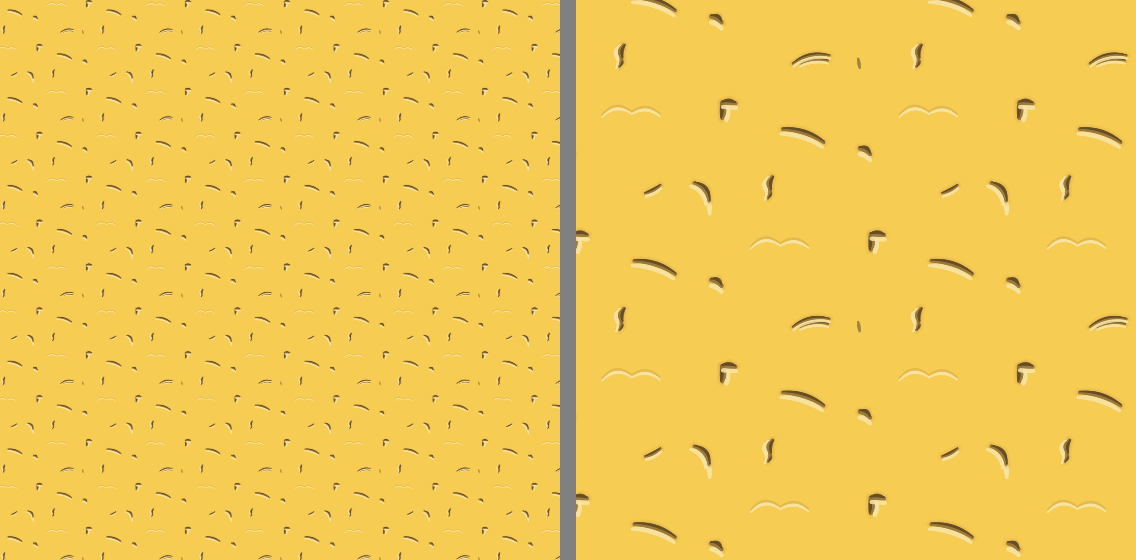
Left: the whole. Right: its middle third, enlarged.
This pattern is drawn by a Shadertoy shader. Its source:

```glsl
// Draws small embossed brown and cream flecks scattered in a half-drop repeat on warm yellow.

const float UNITS = 1143.0;              // drawing units across the canvas
const vec2 CELL = vec2(202.1, 179.2);    // one repeat, in drawing units
const vec2 ORIGIN = vec2(379.5);         // corner of the reference cell

const vec3 YELLOW = vec3(0.97, 0.80, 0.32);
const vec3 CREAM = vec3(0.97, 0.90, 0.66);
const vec3 TAN = vec3(0.82, 0.65, 0.29);
const vec3 BROWN = vec3(0.58, 0.44, 0.21);
const vec3 DARK = vec3(0.33, 0.25, 0.11);

// Offset from the nearest repeat of a mark's centre
vec2 wrapTo(vec2 p, vec2 centre) {
    return mod(p - centre + 0.5 * CELL, CELL) - 0.5 * CELL;
}

// Signed distance to a bowed, tapered stroke from a to b
float strokeDist(vec2 p, vec2 a, vec2 b, float bend, float width) {
    vec2 d = b - a;
    float t = clamp(dot(p - a, d) / dot(d, d), 0.0, 1.0);
    float bow = 4.0 * t * (1.0 - t);
    vec2 normal = normalize(vec2(-d.y, d.x));
    return length(p - a - d * t - normal * bend * bow) - width * (0.6 + 0.4 * bow);
}

// Lay a smooth-edged colour over the base
vec3 paint(vec3 base, vec3 ink, float dist, float soft, float opacity) {
    return mix(base, ink, opacity * smoothstep(0.5 * soft, -0.5 * soft, dist));
}

// Brown stroke with a cream highlight, a faint halo and a dark core
vec3 emboss(vec3 col, vec2 p, vec2 a, vec2 b, float bend, float width, vec2 glow, float px) {
    float lit = strokeDist(p - glow, a, b, bend, width);
    float body = strokeDist(p, a, b, bend, width);
    float core = strokeDist(p + 0.25 * glow, a, b, bend, 0.5 * width);
    col = paint(col, TAN, body - 1.5, px + 2.0, 0.35);
    col = paint(col, CREAM, lit, px, 0.85);
    col = paint(col, BROWN, body, px, 0.9);
    return paint(col, DARK, core, px, 0.75);
}

// Pale double-humped ripple
vec3 ripple(vec3 col, vec2 p, float px) {
    for (int i = 0; i < 2; i++) {
        vec2 q = p - vec2(0.0, 1.8 * float(i));
        float d = min(strokeDist(q, vec2(-19.0, 2.0), vec2(1.0, 0.0), -4.5, 1.1),
                      strokeDist(q, vec2(1.0, 0.0), vec2(20.0, 1.5), -3.5, 1.1));
        col = paint(col, i == 0 ? TAN : CREAM, d, px, i == 0 ? 0.5 : 0.9);
    }
    return col;
}

// Marks that appear twice per cell
vec3 pairedMarks(vec3 col, vec2 p, float px) {
    // Long arc
    vec2 q = wrapTo(p, vec2(55.0, 183.0));
    col = emboss(col, q, vec2(-14.0, -4.0), vec2(14.0, 5.0), -2.5, 1.9, vec2(-1.0, 3.2), px);
    // Short bean
    q = wrapTo(p, vec2(97.0, 194.5));
    col = emboss(col, q, vec2(-3.5, -2.5), vec2(3.5, 1.5), -1.5, 2.4, vec2(0.0, 4.0), px);
    // Upright S
    q = wrapTo(p, vec2(32.0, 219.0));
    col = emboss(col, q, vec2(0.0, 1.0), vec2(-1.0, 7.0), -1.0, 1.5, vec2(-2.0, 0.8), px);
    col = emboss(col, q, vec2(2.0, -7.5), vec2(0.5, 1.0), 1.2, 2.1, vec2(-2.8, 0.8), px);
    // Ripple
    col = ripple(col, wrapTo(p, vec2(38.5, 256.5)), px);
    // Square hook
    q = wrapTo(p, vec2(104.0, 255.0));
    col = emboss(col, q, vec2(-3.0, 6.0), vec2(-3.0, -4.0), 0.5, 2.3, vec2(2.8, 1.5), px);
    return emboss(col, q, vec2(-3.0, -4.5), vec2(6.0, -4.0), -0.8, 2.3, vec2(0.5, 3.0), px);
}

// Marks that appear once per cell
vec3 singleMarks(vec3 col, vec2 p, float px) {
    // Thin double arc
    vec2 q = wrapTo(p, vec2(162.0, 220.5));
    col = emboss(col, q, vec2(-8.0, 3.5), vec2(11.0, 1.5), -2.0, 1.1, vec2(0.0, 2.0), px);
    col = emboss(col, q, vec2(-13.0, 3.5), vec2(12.0, -2.0), -3.2, 1.3, vec2(0.5, 2.0), px);
    // Tiny upright tick
    q = wrapTo(p, vec2(194.0, 224.0));
    col = paint(col, BROWN, strokeDist(q, vec2(-0.5, -3.5), vec2(0.5, 3.0), 0.0, 1.2), px, 0.8);
    // Slanted tick
    q = wrapTo(p, vec2(54.0, 130.0));
    col = emboss(col, q, vec2(-5.5, 3.0), vec2(5.0, -2.5), 0.5, 1.3, vec2(0.5, 2.2), px);
    // Drooping hook with a cream tail
    q = wrapTo(p, vec2(88.0, 135.0));
    col = paint(col, CREAM, strokeDist(q, vec2(1.0, -2.0), vec2(4.5, 12.0), -1.0, 1.9), px, 0.9);
    return emboss(col, q, vec2(-6.0, -9.0), vec2(4.0, 3.0), -3.0, 2.1, vec2(-2.2, 2.2), px);
}

void mainImage(out vec4 fragColor, in vec2 fragCoord) {
    // Drawing space, with y running down from the top edge
    vec2 uv = fragCoord / iResolution.xy;
    vec2 p = vec2(uv.x, 1.0 - uv.y) * UNITS - ORIGIN;
    float px = UNITS / iResolution.y;

    vec3 col = YELLOW;
    for (int i = 0; i < 2; i++) {
        col = pairedMarks(col, p - 0.5 * CELL * float(i), px);
    }
    col = singleMarks(col, p, px);
    fragColor = vec4(col, 1.0);
}
```
